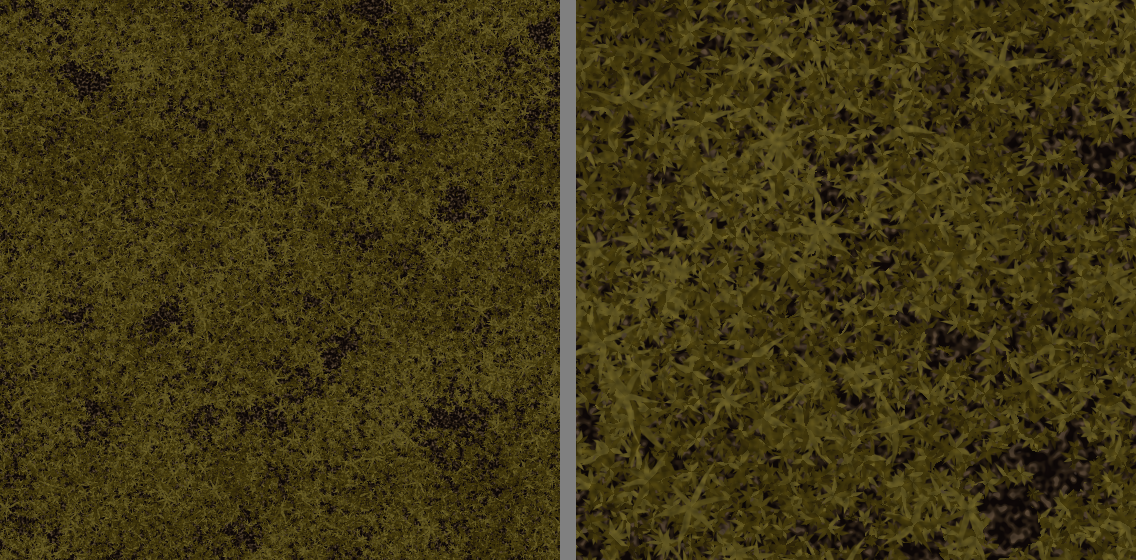
Left: the whole. Right: its middle third, enlarged.
This texture is drawn by a Shadertoy shader. Its source:

```glsl
// Dark olive moss: star-shaped sprigs layered over patchy brown soil.

vec2 hash2(vec2 p) {
    vec3 q = fract(p.xyx * vec3(0.1031, 0.1030, 0.0973));
    q += dot(q, q.yzx + 33.33);
    return fract((q.xx + q.yz) * q.zy);
}

float cornerSlope(vec2 cell, vec2 offset) {
    return dot(hash2(cell) * 2.0 - 1.0, offset);
}

float gradientNoise(vec2 p) {
    vec2 i = floor(p), f = fract(p);
    vec2 u = f * f * f * (f * (f * 6.0 - 15.0) + 10.0);
    vec2 e = vec2(1.0, 0.0);
    float low = mix(cornerSlope(i, f), cornerSlope(i + e, f - e), u.x);
    float high = mix(cornerSlope(i + e.yx, f - e.yx), cornerSlope(i + 1.0, f - 1.0), u.x);
    return mix(low, high, u.y);
}

float fbm(vec2 p) {
    float sum = 0.0, gain = 1.0;
    for (int i = 0; i < 5; i++) {
        sum += gain * gradientNoise(p);
        p = mat2(1.6, 1.2, -1.2, 1.6) * p + 17.3;
        gain *= 0.65;
    }
    return sum;
}

vec3 soilColor(vec2 uv) {
    float grain = gradientNoise(uv * 235.0) + 0.5 * gradientNoise(uv * 110.0 + 40.0);
    vec3 soil = mix(vec3(0.05, 0.028, 0.025), vec3(0.15, 0.11, 0.07), smoothstep(-0.2, 0.12, grain));
    return mix(soil, vec3(0.30, 0.24, 0.18), smoothstep(0.1, 0.38, grain));
}

vec3 mossColor(float tone) {
    vec3 moss = mix(vec3(0.15, 0.115, 0.03), vec3(0.25, 0.21, 0.04), smoothstep(0.0, 0.5, tone));
    return mix(moss, vec3(0.37, 0.33, 0.13), smoothstep(0.5, 0.95, tone));
}

// Returns blade coverage in x and a random shade for the blade in y.
vec2 sprig(vec2 d, float radius, float halfWidth, vec2 seed, float soft) {
    float arms = 5.0 + floor(seed.x * 4.0);
    float sector = 6.28319 / arms;
    float angle = atan(d.y, d.x) + seed.y * 6.28319;
    float arm = floor(angle / sector + 0.5);
    vec2 armRandom = hash2(seed * 91.0 + mod(arm, arms) * 7.0);
    angle += sector * (0.4 * (armRandom.x - 0.5) - arm);
    vec2 p = length(d) * vec2(cos(angle), sin(angle));
    float along = p.x / (radius * (0.55 + 0.45 * armRandom.y));
    float edge = abs(p.y) - halfWidth * (1.0 - along * along);
    return vec2(1.0 - smoothstep(-soft, soft, edge), armRandom.x);
}

void mainImage(out vec4 fragColor, in vec2 fragCoord) {
    vec2 uv = fragCoord / iResolution.y;
    float soft = max(0.0006, 0.5 / iResolution.y);

    // Bare patches and broad changes of tint
    float cover = smoothstep(-0.68, 0.08, fbm(uv * 7.0 + 3.7));
    float tint = fbm(uv * 5.0 + 61.0);
    vec3 color = soilColor(uv);

    // Slight warp bends the blades
    vec2 bent = uv + 0.003 * vec2(gradientNoise(uv * 80.0), gradientNoise(uv * 80.0 + 31.0));

    // Sprigs, from small and dark below to large and light above
    for (int layer = 0; layer < 6; layer++) {
        float height = float(layer) / 5.0;
        float cells = mix(98.0, 30.0, height * height * height);
        vec2 p = bent * cells + float(layer) * 13.7;
        for (int k = 0; k < 9; k++) {
            vec2 cell = floor(p) + vec2(k % 3, k / 3) - 1.0;
            vec2 place = hash2(cell + float(layer) * 101.0);
            vec2 seed = hash2(cell + 57.0 + float(layer) * 37.0);
            vec2 choice = hash2(cell + 211.0 + float(layer) * 19.0);
            if (choice.x > cover * mix(0.72, 0.3, height * height)) continue;
            vec2 d = (p - cell - place) / cells;
            float radius = (0.55 + 0.45 * choice.y) / cells;
            vec2 blade = sprig(d, radius, mix(0.0014, 0.0021, height), seed, soft);
            float tone = 0.46 + 0.25 * height + 0.45 * (choice.y - 0.5)
                       + 0.7 * (blade.y - 0.5) + 0.25 * tint;
            color = mix(color, mossColor(tone), 0.97 * blade.x);
        }
    }

    // Fine grain and a few pale crumbs
    color *= 1.0 + 0.45 * gradientNoise(uv * 250.0 + 9.0);
    float crumb = smoothstep(0.38, 0.52, gradientNoise(uv * 170.0 + 77.0));
    color = mix(color, vec3(0.30, 0.25, 0.20), 0.75 * crumb);

    fragColor = vec4(color, 1.0);
}
```
